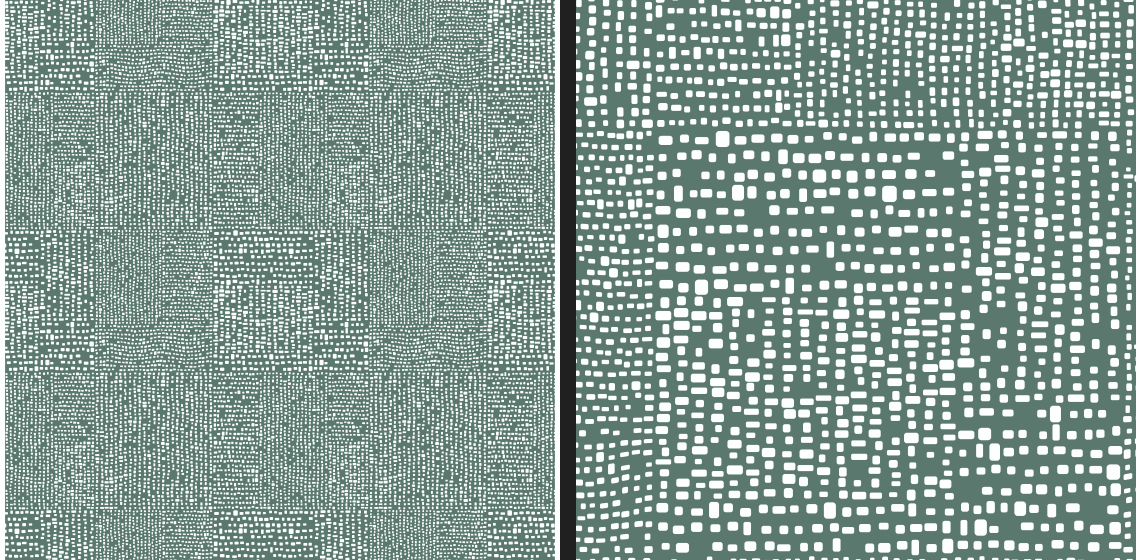
Left: the whole. Right: its middle third, enlarged.
Write a Shadertoy shader that draws this pattern.

```glsl
// The canvas spans 768 units; y runs downwards.
vec3 hash3(vec2 p) {
    vec3 q = fract(p.xyx * vec3(0.1031, 0.1030, 0.0973));
    q += dot(q, q.yxz + 33.33);
    return fract((q.xxy + q.yzz) * q.zyx);
}

float roundedBox(vec2 p, vec2 halfSize, float radius) {
    vec2 d = abs(p) - halfSize + radius;
    return length(max(d, 0.0)) + min(max(d.x, d.y), 0.0) - radius;
}

// Ragged dashes filling a box; size is (step along a row, row spacing).
float panel(vec2 p, vec4 box, vec2 size, bool vertical, float blobChance, float wave) {
    if (any(lessThan(p, box.xy)) || any(greaterThanEqual(p, box.zw))) return 1e3;
    vec2 local = p - box.xy, extent = box.zw - box.xy;
    if (vertical) { local = local.yx; extent = extent.yx; }

    // Bend rows and shift each one, keeping the panel ends aligned
    float arch = sin(3.14159 * local.x / extent.x);
    local.y += wave * sin(local.x * 0.085) * sin(3.14159 * local.y / extent.y);
    vec2 cellSize = extent / round(extent / size);
    float row = floor(local.y / cellSize.y);
    local.x += arch * cellSize.x * 1.6 * (hash3(vec2(row, box.x + box.y)).x - 0.5);

    // One dash per cell
    vec2 cell = floor(local / cellSize);
    vec2 seed = cell + box.xy * 1.37;
    vec3 shape = hash3(seed + 7.1), place = hash3(seed + 91.7);
    if (place.z < 0.05) return 1e3;
    vec2 halfSize = vec2(mix(0.22, 0.40, shape.x), mix(0.18, 0.27, shape.y));
    if (shape.z < blobChance) halfSize.y = mix(0.32, 0.46, shape.y);
    vec2 room = min(vec2(0.12, 0.13), 0.48 - halfSize);
    vec2 offset = (fract(local / cellSize) - 0.5 - (place.xy * 2.0 - 1.0) * room) * cellSize;
    halfSize *= cellSize;
    return roundedBox(offset, halfSize, 0.55 * min(halfSize.x, halfSize.y));
}

float patchwork(vec2 p) {
    vec2 q = mod(p - vec2(292, 315), vec2(376, 384));
    float d = 1e3;
    // Coarse block
    d = min(d, panel(q, vec4(0, 0, 138, 76), vec2(7.8, 8.4), false, 0.10, 0.0));
    d = min(d, panel(q, vec4(138, 0, 214, 126), vec2(5.8, 8.5), true, 0.16, 0.0));
    d = min(d, panel(q, vec4(0, 76, 138, 170), vec2(5.6, 8.0), true, 0.42, 0.0));
    d = min(d, panel(q, vec4(0, 170, 138, 195), vec2(7.8, 8.4), false, 0.15, 0.0));
    d = min(d, panel(q, vec4(138, 126, 214, 195), vec2(7.4, 8.4), false, 0.15, 0.0));
    // Fine block
    d = min(d, panel(q, vec4(214, 0, 306, 130), vec2(4.4, 5.0), true, 0.07, 0.7));
    d = min(d, panel(q, vec4(306, 0, 376, 130), vec2(5.0, 5.2), false, 0.08, 0.8));
    d = min(d, panel(q, vec4(214, 130, 376, 195), vec2(5.2, 5.2), false, 0.08, 2.2));
    // Medium band
    d = min(d, panel(q, vec4(0, 195, 63, 384), vec2(5.4, 6.2), false, 0.12, 0.5));
    d = min(d, panel(q, vec4(63, 195, 158, 384), vec2(4.7, 5.6), true, 0.08, 0.5));
    d = min(d, panel(q, vec4(158, 195, 214, 290), vec2(5.2, 5.6), false, 0.10, 0.5));
    d = min(d, panel(q, vec4(158, 290, 214, 384), vec2(4.8, 5.6), true, 0.32, 0.5));
    d = min(d, panel(q, vec4(214, 195, 240, 384), vec2(5.2, 6.5), true, 0.28, 0.0));
    d = min(d, panel(q, vec4(240, 195, 376, 384), vec2(5.2, 6.6), true, 0.10, 0.6));
    return d;
}

void mainImage(out vec4 fragColor, in vec2 fragCoord) {
    float pixel = 768.0 / iResolution.y;
    float ink = 0.0;
    // Four samples per pixel
    for (int i = 0; i < 4; i++) {
        vec2 shift = vec2(i % 2, i / 2) * 0.5 - 0.25;
        vec2 p = (fragCoord + shift) / iResolution.xy * 768.0;
        p.y = 768.0 - p.y;
        // White side margins
        float margin = abs(p.x - 384.0) - 377.0;
        float d = min(patchwork(p), -margin);
        ink += 0.25 * clamp(0.5 - d / (0.5 * pixel), 0.0, 1.0);
    }
    vec3 color = mix(vec3(0.352, 0.472, 0.428), vec3(0.99, 1.0, 0.995), ink);
    fragColor = vec4(color, 1.0);
}
```
